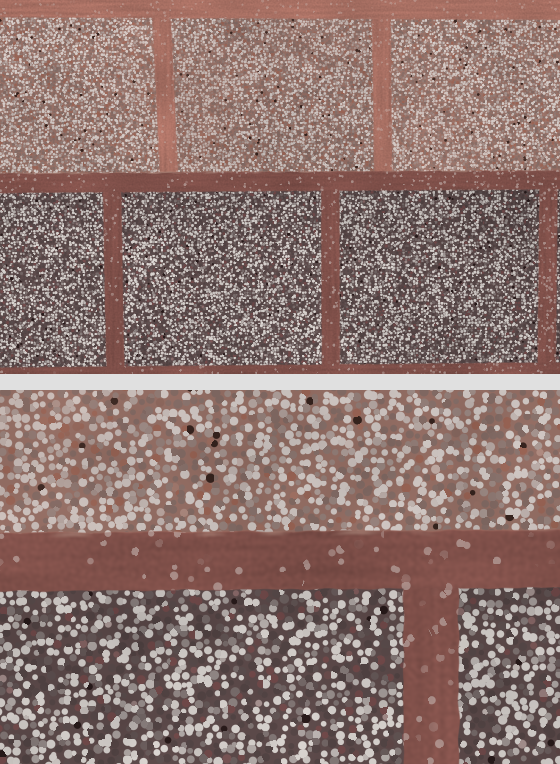
Top: the whole. Bottom: its middle third, enlarged.
A WebGL 2 fragment shader for this texture:

```glsl
#version 300 es
precision highp float;
// Two staggered courses of pebble-dash panels, pale over dark, framed by red mortar.

#define PITCH 0.580          // panel spacing, in canvas heights
#define JOINT 0.049          // width of the upright joints
#define DENSITY 135.0        // pebbles per canvas height
#define EDGE_WOBBLE 0.0022   // raggedness of panel edges
#define PANEL_VARIATION 0.07 // brightness change between panels
#define SPECKS 0.14          // share of pebbles stuck to the mortar

uniform vec2 u_resolution;
out vec4 fragColor;

const vec3 PALE_CEMENT = vec3(0.585, 0.435, 0.395);
const vec3 PALE_GRIT   = vec3(0.510, 0.415, 0.390);
const vec3 PALE_STONE  = vec3(0.820, 0.785, 0.770);
const vec3 DARK_CEMENT = vec3(0.350, 0.280, 0.280);
const vec3 DARK_GRIT   = vec3(0.310, 0.255, 0.255);
const vec3 DARK_STONE  = vec3(0.810, 0.790, 0.775);
const vec3 PALE_MORTAR = vec3(0.655, 0.435, 0.385);
const vec3 DARK_MORTAR = vec3(0.495, 0.310, 0.285);
const vec3 CRUMBS      = vec3(0.680, 0.540, 0.490);

vec3 hash3(vec2 c) {
    vec3 h = fract(c.xyx * vec3(0.1031, 0.1030, 0.0973));
    h += dot(h, h.yxz + 33.33);
    return fract((h.xxy + h.yzz) * h.zyx);
}

float cornerSlope(vec2 corner, vec2 offset) {
    return dot(hash3(corner).xy * 2.0 - 1.0, offset);
}

float gradientNoise(vec2 p) {
    vec2 i = floor(p), f = fract(p), s = f * f * (3.0 - 2.0 * f);
    vec2 e = vec2(1.0, 0.0);
    float low  = mix(cornerSlope(i, f), cornerSlope(i + e, f - e), s.x);
    float high = mix(cornerSlope(i + e.yx, f - e.yx), cornerSlope(i + 1.0, f - 1.0), s.x);
    return mix(low, high, s.y);
}

// x: coverage of the nearest pebble, y: its tone, z: its rarity
vec3 pebbles(vec2 p, float pixel) {
    vec2 q = p * DENSITY, base = floor(q), nearest = base;
    float best = 9.0;
    for (int j = -1; j <= 1; j++)
    for (int i = -1; i <= 1; i++) {
        vec2 cell = base + vec2(i, j);
        vec3 h = hash3(cell + 17.0);
        float d = length(q - cell - 0.12 - 0.76 * h.xy) - 0.32 - 0.26 * h.z;
        if (d < best) { best = d; nearest = cell; }
    }
    float soft = 0.7 * pixel * DENSITY;
    vec3 kind = hash3(nearest + 311.0);
    return vec3(1.0 - smoothstep(-soft, soft, best), kind.xy);
}

void main() {
    float pixel = 1.0 / u_resolution.y;
    vec2 p = gl_FragCoord.xy * pixel;
    vec2 w = p + EDGE_WOBBLE * vec2(gradientNoise(p * 55.0), gradientNoise(p * 55.0 + 40.0));

    // Slightly skewed courses, split along the middle band
    bool upper = w.y > 0.5105 + 0.006 * w.x;
    float lip    = 0.537 + 0.0052 * w.x;
    float bottom = upper ? lip : 0.0176 + 0.0091 * w.x;
    float top    = upper ? 0.953 - 0.004 * w.x : 0.484 + 0.0065 * w.x;
    float lean   = upper ? 0.072 - 0.057 * w.x : 0.026 - 0.025 * w.x;
    float middle = upper ? 0.744 : 0.252;
    float start  = upper ? 0.442 : 0.304;

    // Signed distance into the panel
    float u = (w.x - lean * (middle - w.y) - start) / PITCH;
    float across = (0.5 - abs(fract(u) - 0.5)) * PITCH - 0.5 * JOINT;
    float along = min(w.y - bottom, top - w.y);
    float panel = smoothstep(-pixel, pixel, min(across, along));

    // Pebble dash
    vec3 peb = pebbles(p, pixel);
    float light = smoothstep(0.12, 0.68, peb.y);
    vec3 stone = upper ? mix(PALE_GRIT, PALE_STONE, light) : mix(DARK_GRIT, DARK_STONE, light);
    float rust = smoothstep(0.90, 0.94, peb.z);
    stone = mix(stone, upper ? vec3(0.60, 0.39, 0.33) : vec3(0.43, 0.28, 0.28), rust);
    stone *= 1.0 - 0.65 * step(0.988, peb.z);
    vec3 dash = mix(upper ? PALE_CEMENT : DARK_CEMENT, stone, peb.x);
    float shade = PANEL_VARIATION * (hash3(vec2(floor(u), upper ? 5.0 : 9.0)).x - 0.5);
    shade += 0.10 * gradientNoise(p * 4.0) + 0.10 * gradientNoise(p * 19.0);
    shade -= upper ? 0.0 : 0.06 * smoothstep(0.25, 0.48, p.y);
    dash *= 1.0 + shade;
    float blush = upper ? 0.16 * smoothstep(-0.1, 0.4, gradientNoise(p * 3.0 + 8.0)) : 0.0;
    dash = mix(dash, PALE_CEMENT, blush);

    // Mortar with trowel streaks, grain and stuck pebbles
    float pale = smoothstep(-0.002, 0.002, w.y - lip);
    vec3 mortar = mix(DARK_MORTAR, PALE_MORTAR, pale);
    vec2 streak = along < 0.0 ? vec2(7.0, 130.0) : vec2(130.0, 7.0);
    mortar *= 1.0 + 0.12 * gradientNoise(p * streak) + 0.14 * gradientNoise(p * 7.0)
                  + 0.10 * gradientNoise(p * 210.0);
    float dusty = SPECKS * (1.0 + 1.6 * gradientNoise(p * 9.0 + 3.0));
    dusty += 0.16 * (1.0 - pale) * smoothstep(1.05, 1.25, p.x);
    float speck = peb.x * step(1.0 - dusty, peb.z) * mix(0.5, 0.35, pale);
    mortar = mix(mortar, PALE_STONE, speck * light);

    // Crumbs along the top of the middle band
    float crumb = 1.0 - smoothstep(0.001, 0.005, abs(w.y - lip + 0.001));
    crumb *= smoothstep(-0.1, 0.3, gradientNoise(p * vec2(28.0, 90.0)));
    mortar = mix(mortar, CRUMBS, 0.6 * crumb);

    fragColor = vec4(mix(mortar, dash, panel), 1.0);
}
```
